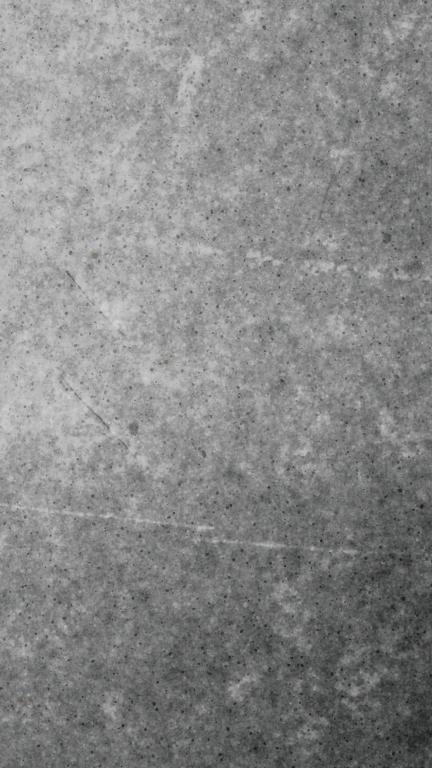
This texture is drawn by a Shadertoy shader. Its source:

```glsl
// Worn grey concrete, lit from the upper left: layered cellular noise gives
// mottling and grain, scattered cell spots give pits and pale flecks, and
// broken segments give the chalky scratches.

vec3 hash3(vec2 cell) {
    vec3 h = fract(cell.xyx * vec3(0.1031, 0.1030, 0.0973));
    h += dot(h, h.yxz + 33.33);
    return fract((h.xxy + h.yzz) * h.zyx);
}

// Signed cellular noise: every cell holds one soft bump, light or dark.
float mottle(vec2 p) {
    vec2 cell = floor(p);
    float sum = 0.0;
    for (int j = -1; j <= 1; j++)
    for (int i = -1; i <= 1; i++) {
        vec2 c = cell + vec2(i, j);
        vec3 h = hash3(c + 71.0);
        vec2 d = p - c - h.xy;
        float bump = max(0.0, 1.0 - dot(d, d));
        sum += (2.0 * h.z - 1.0) * bump * bump * bump;
    }
    return sum;
}

// Coverage of scattered round spots; share is the fraction of cells filled.
float spots(vec2 p, float share, float radius) {
    vec2 cell = floor(p);
    float cover = 0.0;
    for (int j = -1; j <= 1; j++)
    for (int i = -1; i <= 1; i++) {
        vec2 c = cell + vec2(i, j);
        vec3 h = hash3(c + 19.0);
        float size = h.z / share;
        float r = radius * mix(1.0, 0.4, min(size, 1.0));
        float spot = 1.0 - smoothstep(0.55 * r, 1.25 * r, length(p - c - h.xy));
        cover = max(cover, spot * step(size, 1.0));
    }
    return cover;
}

// Soft line from a to b that fades towards both ends.
float scratch(vec2 p, vec2 a, vec2 b, float width) {
    vec2 ab = b - a;
    float t = clamp(dot(p - a, ab) / dot(ab, ab), 0.0, 1.0);
    float d = length(p - a - ab * t) / width;
    return exp(-d * d) * smoothstep(0.0, 0.15, t) * smoothstep(1.0, 0.85, t);
}

void mainImage(out vec4 fragColor, in vec2 fragCoord) {
    vec2 p = fragCoord / iResolution.x;
    vec2 uv = fragCoord / iResolution.xy;

    // Broad light falling off to the right and the bottom
    float tone = mix(0.45, 0.685, smoothstep(0.0, 0.62, uv.y));
    tone -= 0.20 * pow(uv.x, 1.3);
    tone += 0.05 * exp(-pow((uv.y - 0.47) * 14.0, 2.0)) * (1.0 - uv.x);

    // Mottling from wide clouds down to fine grain
    float clouds = mottle(p * 3.0 + 5.0);
    float patches = mottle(p * 8.0 + clouds);
    float blotches = mottle(p * 22.0 + patches);
    float crumbs = mottle(p * 55.0);
    float grain = mottle(p * 120.0);
    float dust = mottle(p * 240.0);
    tone += 0.02 * clouds + 0.025 * patches + 0.05 * blotches;
    tone += 0.055 * crumbs + 0.055 * grain + 0.06 * dust;

    // Chalky worn areas, brightest where patches and crumbs agree
    float worn = smoothstep(0.1, 0.9, patches + 0.7 * blotches);
    tone += 0.06 * worn * smoothstep(-0.3, 0.5, crumbs + 0.6 * grain);

    // Scratches, wobbling and broken up by the grain
    vec2 w = p + 0.004 * vec2(blotches, patches + 0.5 * crumbs);
    float broken = smoothstep(-0.5, 0.5, crumbs + 0.5 * grain + 0.3 * blotches);
    float sharp = scratch(w, vec2(-0.15, 0.622), vec2(0.60, 0.545), 0.0035)
                + scratch(w, vec2(0.38, 0.532), vec2(1.15, 0.478), 0.004);
    float chalk = scratch(w, vec2(0.22, 1.235), vec2(1.12, 1.11), 0.010)
                + 0.6 * scratch(w, vec2(0.03, 1.20), vec2(0.60, 1.76), 0.014)
                + 0.7 * scratch(w, vec2(0.12, 1.19), vec2(0.38, 0.93), 0.013)
                + 0.8 * scratch(w, vec2(0.08, 0.95), vec2(0.37, 0.67), 0.018)
                + 0.4 * scratch(w, vec2(0.55, 0.84), vec2(1.10, 0.94), 0.015)
                + 0.6 * scratch(w, vec2(0.62, 0.02), vec2(1.08, 0.38), 0.014);
    tone += 0.15 * sharp * (0.4 + 0.6 * broken) + 0.13 * chalk * broken;

    // Hairline dark cuts along the worn diagonals
    float cuts = scratch(w, vec2(0.13, 0.92), vec2(0.34, 0.69), 0.0025)
               + scratch(w, vec2(0.13, 1.17), vec2(0.30, 0.99), 0.0022)
               + 0.5 * scratch(w, vec2(0.70, 1.15), vec2(0.80, 1.46), 0.002);
    tone -= 0.18 * cuts * (1.0 - 0.7 * broken);

    // Pale flecks
    vec2 rough = p + 0.0018 * vec2(crumbs, grain);
    tone += 0.07 * spots(rough * 30.0 + 9.0, 0.35, 0.24);
    tone += 0.07 * spots(rough * 80.0 + 3.0, 0.22, 0.30);

    // Highlights level off softly instead of burning out
    tone -= 0.55 * max(tone - 0.70, 0.0);

    // Small pits, finer pinholes and a few larger stains
    tone -= 0.17 * spots(rough * 36.0, 0.36, 0.16);
    tone -= 0.10 * spots(rough * 78.0 + 40.0, 0.20, 0.25);
    vec2 ragged = p + 0.009 * vec2(blotches, crumbs);
    tone -= 0.19 * spots(ragged * 4.0 + 2.0, 0.28, 0.065);

    // Faint green-grey tint in the shadows, rare rust dots
    tone = clamp(tone, 0.13, 0.86);
    vec3 color = tone + vec3(-0.004, 0.004, 0.0) * (1.0 - tone);
    float rust = spots(rough * 5.0 + 17.0, 0.07, 0.045);
    color = mix(color, vec3(0.42, 0.35, 0.29), 0.6 * rust);
    fragColor = vec4(color, 1.0);
}
```
